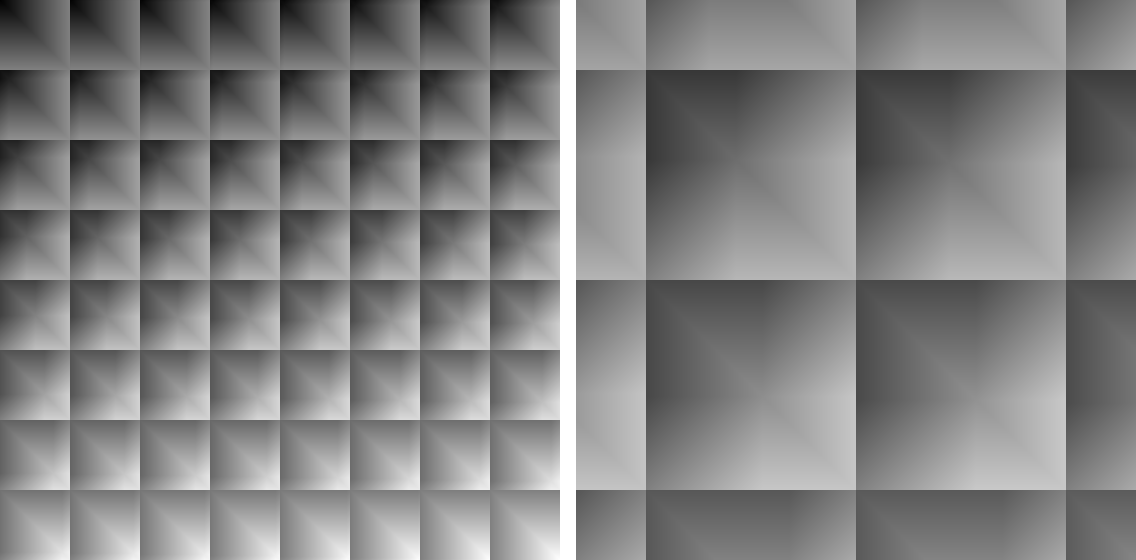
Left: the whole. Right: its middle third, enlarged.
Reproduce this pattern procedurally as a three.js fragment shader.

```glsl
varying vec2 vUv;

const float TILES = 8.0;
const float SAMPLES = 2.0;

// Lightness is the midpoint of the strongest and weakest channel
float lightness(vec3 color) {
  float strongest = max(color.r, max(color.g, color.b));
  float weakest = min(color.r, min(color.g, color.b));
  return 0.5 * (strongest + weakest);
}

// Each tile is one slice of the color cube, ordered from the top left
vec3 cubeSlice(vec2 uv, float tiles) {
  vec2 grid = vec2(uv.x, 1.0 - uv.y) * tiles;
  vec2 cell = floor(grid);
  float depth = (cell.y * tiles + cell.x) / (tiles * tiles - 1.0);
  return vec3(fract(grid), depth);
}

void main() {
  vec2 footprint = fwidth(vUv);
  float shade = 0.0;

  // Average a small grid of samples to smooth the tile borders
  for (float y = 0.0; y < SAMPLES; y++) {
    for (float x = 0.0; x < SAMPLES; x++) {
      vec2 offset = (vec2(x, y) + 0.5) / SAMPLES - 0.5;
      shade += lightness(cubeSlice(vUv + offset * footprint, TILES));
    }
  }

  gl_FragColor = vec4(vec3(shade / (SAMPLES * SAMPLES)), 1.0);
}
```
